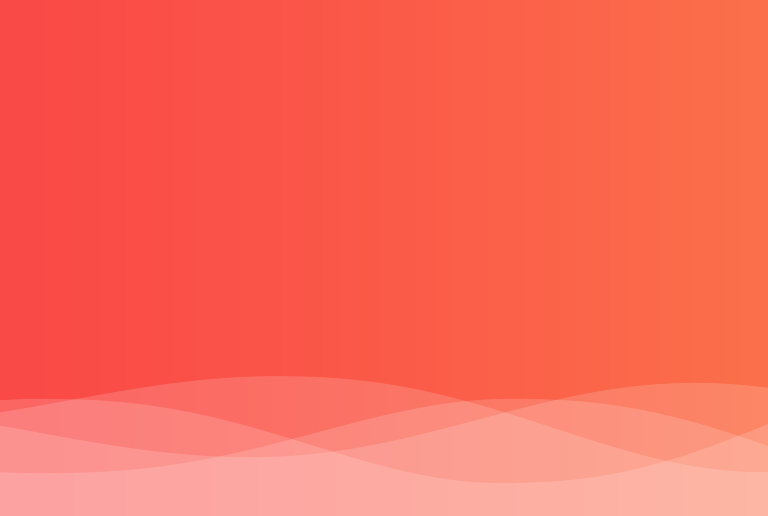
Write a Shadertoy shader that draws this background.

```glsl
const float PI = 3.14159265;

// Backdrop
const vec3 RED = vec3(0.980, 0.288, 0.278);
const vec3 ORANGE = vec3(0.985, 0.440, 0.292);
const float GRADIENT_BIAS = 1.25;

// Waves: alternating crest and trough heights, evenly spaced along x
const int WAVE_COUNT = 4;
const float VEIL_OPACITY = 0.155;
const vec4 TURN_HEIGHTS[WAVE_COUNT] = vec4[](
    vec4(0.167, 0.271, 0.085, 0.270),
    vec4(0.122, 0.227, 0.064, 0.277),
    vec4(0.213, 0.114, 0.258, 0.103),
    vec4(0.145, 0.083, 0.227, 0.037));
// x of the second turn, distance between turns, skew of the slope
const vec3 TURN_LAYOUT[WAVE_COUNT] = vec3[](
    vec3(0.358, 0.635, 1.15),
    vec3(0.052, 0.599, 1.20),
    vec3(0.326, 0.577, 1.03),
    vec3(0.052, 0.612, 1.20));

// Skewed half cosines joined at each crest and trough
float waveHeight(float x, vec4 heights, vec3 layout_) {
    float turn = clamp((x - layout_.x) / layout_.y + 1.0, 0.0, 2.999);
    int segment = int(turn);
    float along = pow(fract(turn), layout_.z);
    float ease = 0.5 - 0.5 * cos(PI * along);
    return mix(heights[segment], heights[segment + 1], ease);
}

void mainImage(out vec4 fragColor, in vec2 fragCoord) {
    vec2 uv = fragCoord / iResolution.xy;
    float edge = 0.6 / iResolution.y;

    // Horizontal gradient
    vec3 color = mix(RED, ORANGE, pow(uv.x, GRADIENT_BIAS));

    // Overlapping white veils
    for (int i = 0; i < WAVE_COUNT; i++) {
        float top = waveHeight(uv.x, TURN_HEIGHTS[i], TURN_LAYOUT[i]);
        float cover = 1.0 - smoothstep(top - edge, top + edge, uv.y);
        color = mix(color, vec3(1.0), VEIL_OPACITY * cover);
    }

    fragColor = vec4(color, 1.0);
}
```
